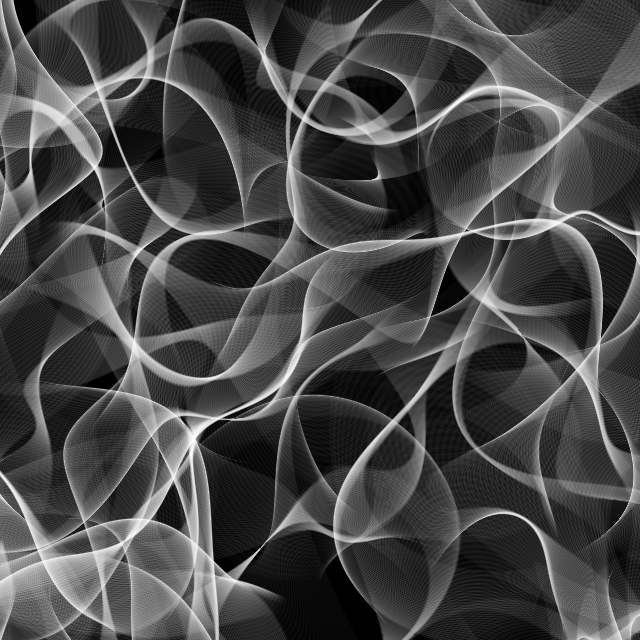
This background is drawn by a Shadertoy shader. Its source:

```glsl
const float TAU = 6.2831853;

vec4 hash4(float n) {
    vec4 p = fract(n * vec4(.1031, .1030, .0973, .1099));
    p += dot(p, p.wzxy + 33.33);
    return fract((p.xxyz + p.yzzw) * p.zywx);
}

vec2 rotate(vec2 p, float a) {
    float c = cos(a), s = sin(a);
    return vec2(c * p.x + s * p.y, c * p.y - s * p.x);
}

// Straightens an arc of the given radius: x runs along it, y across it
vec2 unbend(vec2 p, float radius) {
    vec2 q = vec2(p.x, radius - p.y);
    return vec2(radius * atan(q.x, q.y), radius - length(q));
}

// Light of one sheet layer at thread position t, where speed is dy/dt
float threads(float t, float speed) {
    const float count = 46.;
    float inside = clamp((.5 - abs(t - .5)) * speed / .007 + .5, 0., 1.);
    float pitch = speed / count * iResolution.y / 1.3;
    float hatch = .5 * smoothstep(1.2, 2.6, pitch) * cos(TAU * count * t);
    return inside * (1. + hatch) / speed;
}

// Folded sheet of threads y = a + b t + c t^2, with t from 0 to 1
float veil(vec2 p, float id) {
    vec4 place = hash4(id + 3.7), shape = hash4(id + 71.3);
    vec4 phase = TAU * hash4(id + 139.1), freq = hash4(id + 211.9);

    p -= (place.xy - .5) * 1.25 * vec2(iResolution.x / iResolution.y, 1.);
    float radius = mix(.24, 1.3, shape.x * shape.x);
    p = unbend(rotate(p * 1.3, TAU * place.z), radius);

    // Fade the ends and the centre of the bend
    float reach = min(mix(.45, .95, shape.y), 2.6 * radius);
    float fade = 1. - smoothstep(reach - mix(.02, .3, shape.z), reach, abs(p.x));
    fade *= smoothstep(.01, .1, radius - p.y);
    if (fade <= 0.) return 0.;

    // Sheet profile, drawn together at the pinches
    float pinch = sin(p.x * mix(2.5, 4.5, freq.x) + phase.x);
    float spread = mix(.035, 1., pinch * pinch);
    float a = .12 * sin(p.x * mix(3.5, 7., freq.y) + phase.y)
            + .03 * sin(p.x * 13. + phase.w);
    float b = .44 * spread * sin(p.x * mix(3., 7., freq.z) + phase.z);
    float c = .4 * spread * sin(p.x * mix(2.5, 6.5, freq.w) + phase.w);
    c = (c < 0. ? -1. : 1.) * max(abs(c), .001);

    // Both layers of the fold meet where the discriminant vanishes
    float disc = b * b - 4. * c * (a - p.y);
    float cover = smoothstep(0., 1., disc / (4. * abs(c) * .007) + .5);
    if (cover <= 0.) return 0.;
    float root = sqrt(max(disc, 0.));
    float speed = sqrt(max(disc, 0.) + .00016);
    float light = threads((root - b) / (2. * c), speed)
                + threads((-root - b) / (2. * c), speed);
    return mix(.011, .027, shape.w) * light * cover * fade;
}

void mainImage(out vec4 fragColor, in vec2 fragCoord) {
    vec2 p = (fragCoord - .5 * iResolution.xy) / iResolution.y;
    float light = 0.;
    for (int i = 0; i < 58; i++) light += veil(p, float(i) * 1.37);
    fragColor = vec4(vec3(1. - exp(-light)), 1.);
}
```
